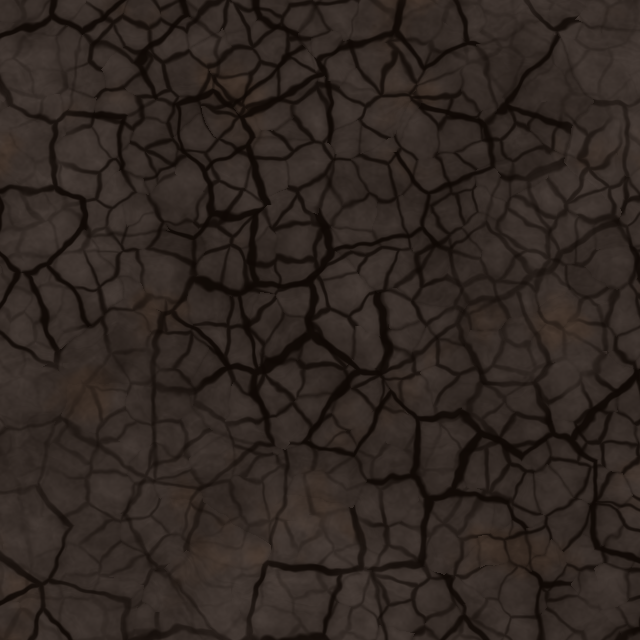
Reproduce this texture procedurally as a Shadertoy shader.

```glsl
const vec3 CRACK_COLOR = vec3(0.055, 0.030, 0.016);
const vec3 PLATE_COLOR = vec3(0.262, 0.222, 0.202);
const vec3 RUST_TINT = vec3(0.030, 0.010, -0.008);
const float PLATE_SCALE = 9.5;     // large plates across the canvas
const float CHIP_SCALE = 20.0;     // small chips across the canvas
const float PLATE_CRACK = 0.0036;  // half widths of the cracks
const float CHIP_CRACK = 0.0023;
const float EDGE_SOFTNESS = 0.0032;
const float SHADOW_REACH = 0.0065;
const float WARP = 0.034;
const float BASE_TONE = 0.81;

float hash(vec2 p) {
    return fract(sin(dot(p, vec2(127.1, 311.7))) * 43758.5453);
}

vec2 hash2(vec2 p) {
    return vec2(hash(p), hash(p + 57.3));
}

float noise(vec2 p) {
    vec2 i = floor(p), f = fract(p);
    f = f * f * (3.0 - 2.0 * f);
    return mix(mix(hash(i), hash(i + vec2(1, 0)), f.x),
               mix(hash(i + vec2(0, 1)), hash(i + vec2(1, 1)), f.x), f.y);
}

float fbm(vec2 p) {
    float sum = 0.0, amp = 0.5;
    for (int i = 0; i < 4; i++) {
        sum += amp * noise(p);
        p = mat2(1.6, 1.2, -1.2, 1.6) * p + 7.1;
        amp *= 0.5;
    }
    return sum / 0.9375;
}

// Voronoi cracks: x = crack, y = soft shadow beside it, z = cell tone
vec3 cracks(vec2 uv, float scale, float halfWidth) {
    vec2 p = uv * scale, cell = floor(p), f = p - cell;
    vec2 nearCell = vec2(0), nearPoint = vec2(0);
    float best = 9.0;
    for (int y = -1; y <= 1; y++)
    for (int x = -1; x <= 1; x++) {
        vec2 c = vec2(x, y);
        vec2 r = c + hash2(cell + c) - f;
        float d = dot(r, r);
        if (d < best) { best = d; nearCell = c; nearPoint = r; }
    }

    // Every border has its own strength, so some cracks nearly close
    float crack = 0.0, shadow = 0.0;
    for (int y = -2; y <= 2; y++)
    for (int x = -2; x <= 2; x++) {
        vec2 c = nearCell + vec2(x, y);
        vec2 r = c + hash2(cell + c) - f;
        vec2 across = r - nearPoint;
        if (dot(across, across) < 1e-5) continue;
        float d = dot(0.5 * (r + nearPoint), normalize(across)) / scale;
        float strength = hash(2.0 * cell + c + nearCell + 19.7);
        float open = smoothstep(0.0, 0.45, strength);
        float w = halfWidth * mix(0.35, 1.35, strength);
        float line = 1.0 - smoothstep(w - 0.5 * EDGE_SOFTNESS, w + EDGE_SOFTNESS, d);
        crack = max(crack, line * open);
        shadow = max(shadow, exp(-max(d, 0.0) / SHADOW_REACH) * open);
    }
    return vec3(crack, shadow, hash(cell + nearCell + 3.3));
}

void mainImage(out vec4 fragColor, in vec2 fragCoord) {
    vec2 uv = fragCoord / iResolution.y;

    // Bend the cell borders into ragged cracks
    vec2 bend = vec2(fbm(uv * 13.0), fbm(uv * 13.0 + 31.4)) - 0.5;
    vec2 fray = vec2(noise(uv * 62.0), noise(uv * 62.0 + 11.0)) - 0.5;
    vec2 p = uv + WARP * bend + 0.006 * fray;

    // Regions that are shattered, worn smooth or sunken
    float shattered = smoothstep(0.36, 0.58, fbm(uv * 4.5 + 4.0));
    float worn = smoothstep(0.50, 0.70, fbm(uv * 3.6 + 17.0));
    float opening = mix(0.7, 1.3, noise(uv * 9.0 + 2.0));

    vec3 plates = cracks(p, PLATE_SCALE, PLATE_CRACK * opening);
    vec3 chips = cracks(p + 3.7, CHIP_SCALE, CHIP_CRACK * opening);
    float plateDepth = 1.0 - 0.55 * worn;
    float chipDepth = mix(0.22, 0.88, shattered) * (1.0 - 0.5 * worn);

    // Surface tone: plates, mottling, fine wisps and grain
    float tone = BASE_TONE;
    tone += 0.10 * (plates.z - 0.5) + 0.09 * (chips.z - 0.5) * shattered;
    tone += 0.42 * (fbm(uv * 7.0 + 40.0) - 0.5);
    tone += 0.34 * (fbm(uv * 32.0 + 8.0) - 0.5);
    float wisps = fbm(vec2(uv.x * 34.0, uv.y * 75.0) + 9.0 * bend);
    tone += 0.24 * (wisps - 0.5) + 0.07 * (noise(uv * 190.0) - 0.5);

    // Shade beside the cracks, then cut the cracks themselves
    tone *= 1.0 - 0.40 * plates.y * plateDepth;
    tone *= 1.0 - 0.34 * chips.y * chipDepth;
    tone *= 1.0 - 0.90 * plates.x * plateDepth;
    tone *= 1.0 - 0.84 * chips.x * chipDepth;

    vec3 color = mix(CRACK_COLOR, PLATE_COLOR, clamp(tone, 0.0, 1.12));
    float rust = smoothstep(0.60, 0.78, fbm(uv * 8.0 + 63.0));
    color += RUST_TINT * rust * tone;
    fragColor = vec4(color, 1.0);
}
```
